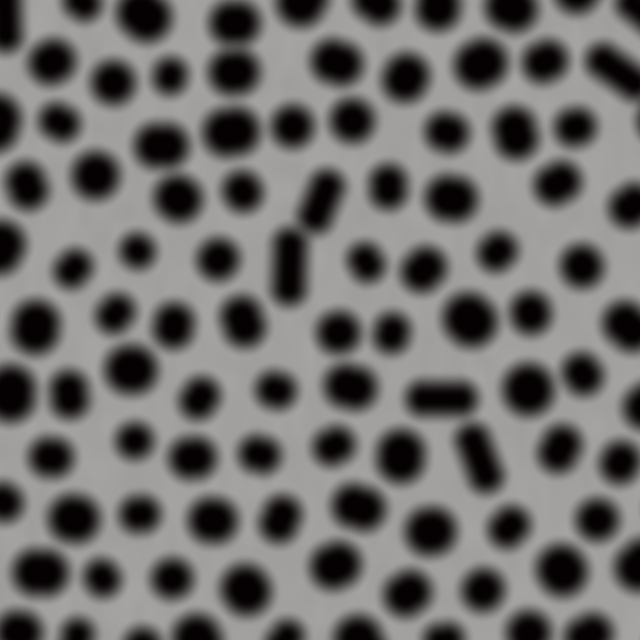
Give the GLSL for this pattern, as a Shadertoy shader.

```glsl
float hash(vec2 p) {
    return fract(sin(dot(p, vec2(127.1, 311.7))) * 43758.5);
}

float noise(vec2 p) {
    vec2 i = floor(p), f = fract(p);
    f = f * f * (3.0 - 2.0 * f);
    return mix(mix(hash(i), hash(i + vec2(1, 0)), f.x),
               mix(hash(i + vec2(0, 1)), hash(i + vec2(1, 1)), f.x), f.y);
}

// 1 for the few cells that hold a stretched spot
float isLong(vec2 id) {
    return step(0.9, hash(id + 57.3));
}

// Jittered point of a hexagonal lattice with unit spacing
vec2 seedPoint(vec2 id) {
    vec2 jitter = vec2(hash(id + 3.1), hash(id + 19.7)) - 0.5;
    return vec2(id.x + 0.5 * mod(id.y, 2.0), id.y * 0.866) + 0.6 * jitter;
}

// Distance to the spine of one spot, less its extra girth
float spotDistance(vec2 p, vec2 id) {
    vec2 seed = seedPoint(id), push = vec2(0.0), crowding = vec2(0.0);
    float stretched = isLong(id);

    // Neighbours repel the spot and tell which axis is crowded
    for (int y = -1; y <= 1; y++)
    for (int x = -1; x <= 1; x++) {
        if (x == 0 && y == 0) continue;
        vec2 other = id + vec2(x, y);
        vec2 d = seed - seedPoint(other);
        float r = max(length(d), 0.1);
        float reach = 1.0 + 0.15 * max(stretched, isLong(other));
        push += d / r * max(0.0, reach - r) * 0.4;
        crowding += vec2(d.x * d.x - d.y * d.y, 2.0 * d.x * d.y) / pow(r, 6.0);
    }

    // Stretch across the crowded axis, where there is room
    float angle = 0.5 * atan(crowding.y, crowding.x);
    vec2 axis = vec2(-sin(angle), cos(angle));
    float halfLength = mix(0.07 * hash(id + 8.4), 0.2 + 0.1 * hash(id + 8.4), stretched);
    float girth = 0.13 * (hash(id + 31.9) - 0.5) * (1.0 - stretched) - 0.05 * stretched;

    vec2 q = p - seed - push;
    q -= axis * clamp(dot(q, axis), -halfLength, halfLength);
    return length(q) - girth;
}

void mainImage(out vec4 fragColor, in vec2 fragCoord) {
    vec2 uv = fragCoord / iResolution.y;
    vec2 p = uv / 0.1145;
    vec2 cell = floor(vec2(p.x, p.y / 0.866));

    // Soft-edged spots multiplied together
    float light = 1.0;
    for (int y = -2; y <= 2; y++)
    for (int x = -2; x <= 2; x++)
        light *= smoothstep(0.087, 0.445, spotDistance(p, cell + vec2(x, y)));

    // Faint mottling of the pale ground
    float mottle = noise(uv * vec2(60.0, 24.0)) + noise(uv * vec2(20.0, 30.0)) - 1.0;
    vec3 ground = vec3(0.635, 0.63, 0.622) + 0.018 * mottle;
    vec3 ink = vec3(0.02, 0.005, 0.008);
    fragColor = vec4(mix(ink, ground, light), 1.0);
}
```
